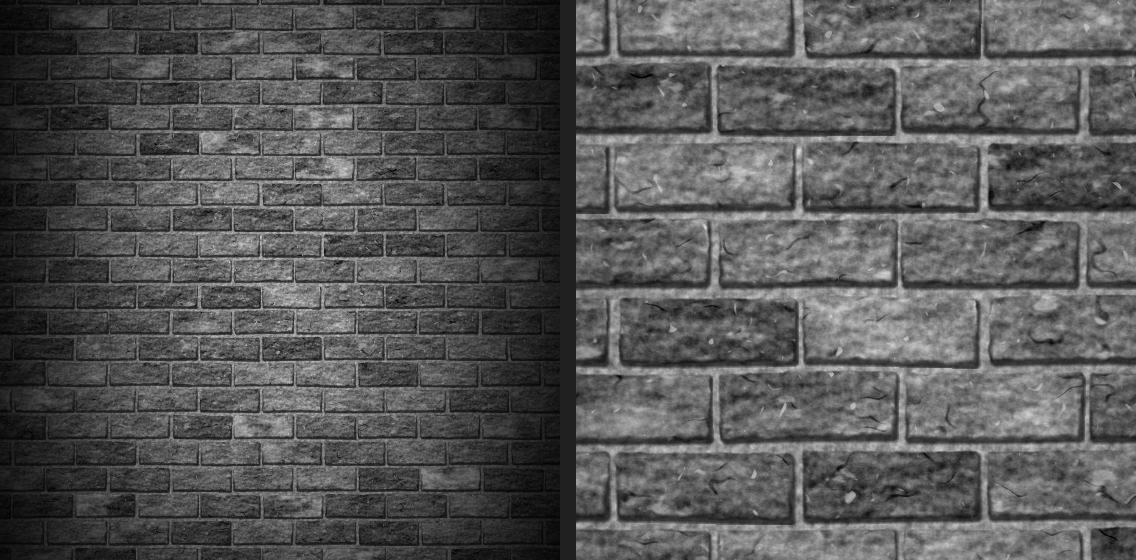
Left, the full canvas; right, a detail of the centre.
Write a WebGL 2 fragment shader that draws this texture.

```glsl
#version 300 es
precision highp float;
// Weathered grey brick wall in running bond, lit softly from the middle.
// Each brick is a rounded box with its own size, tone and lime stains;
// gradient noise gives the rough edges, embossed grain, cracks and specks.
uniform vec2 u_resolution;
out vec4 outColor;

const float ROW_PITCH = 0.046;
const float FIRST_JOINT = 0.0547;    // depth of the first bed joint from the top
const vec2 JOINT = vec2(0.0056, 0.0066);
const float CORNER = 0.0022;
const float BRICK_TONE = 0.305;
const float MORTAR_TONE = 0.42;
const float LIME_TONE = 0.68;

vec2 hash2(vec2 p) {
  vec3 q = fract(p.xyx * vec3(0.1031, 0.1030, 0.0973));
  q += dot(q, q.yzx + 33.33);
  return fract((q.xx + q.yz) * q.zy);
}

float gradientAt(vec2 cell, vec2 offset) {
  float angle = 6.28319 * hash2(cell).x;
  return dot(vec2(cos(angle), sin(angle)), offset);
}

// Gradient noise, about -0.7 to 0.7
float noise(vec2 p) {
  vec2 i = floor(p), f = fract(p);
  vec2 s = f * f * f * (f * (f * 6.0 - 15.0) + 10.0);
  vec2 e = vec2(1.0, 0.0);
  float low = mix(gradientAt(i, f), gradientAt(i + e, f - e), s.x);
  float high = mix(gradientAt(i + e.yx, f - e.yx), gradientAt(i + 1.0, f - 1.0), s.x);
  return mix(low, high, s.y);
}

float fbm(vec2 p) {
  float sum = 0.0, gain = 0.6;
  for (int i = 0; i < 4; i++) {
    sum += gain * noise(p);
    p = p * 2.03 + 17.7;
    gain *= 0.55;
  }
  return sum;
}

float roundBox(vec2 p, vec2 halfSize, float radius) {
  vec2 d = abs(p) - halfSize + radius;
  return length(max(d, 0.0)) + min(max(d.x, d.y), 0.0) - radius;
}

// Slope of the surface grain towards the light above
float emboss(vec2 p, vec2 scale, float reach) {
  vec2 shift = vec2(-0.5, 1.0) * reach;
  return fbm((p - shift) * scale) - fbm((p + shift) * scale);
}

// Finds the brick around p: its id, its pitch, and the position from its centre
vec2 locateBrick(vec2 p, out vec2 id, out vec2 pitch) {
  float depth = 1.0 - p.y;
  float s = (depth - FIRST_JOINT) / (20.0 * ROW_PITCH);
  float row = s * 20.0 + 0.72 * s * (1.0 - s);   // courses grow slightly downwards
  pitch = vec2(mix(0.1115, 0.109, p.y), ROW_PITCH);
  float start = mix(0.0286, 0.0885, mod(floor(row), 2.0)) - 0.008 * depth;
  float column = (p.x - start) / pitch.x;
  id = vec2(floor(column), floor(row)) + 40.0;
  return (vec2(fract(column), 1.0 - fract(row)) - 0.5) * pitch;
}

// Tone of one brick face with patches, grain, cracks, lime and specks
float brickFace(vec2 p, vec2 local, vec2 id) {
  vec2 variation = hash2(id + 7.0);
  float patches = fbm(p * vec2(20.0, 40.0) + id * 3.1);
  float tone = BRICK_TONE * mix(0.74, 1.25, variation.x) + 0.2 * patches;
  tone += 0.17 * fbm(p * 200.0);
  tone += 0.22 * emboss(p, vec2(60.0, 100.0), 0.0016);

  vec2 bent = p + 0.006 * vec2(noise(p * 90.0), noise(p * 90.0 + 40.0));
  float vein = abs(noise(bent * vec2(24.0, 60.0) + id * 5.3));
  float cracked = smoothstep(0.08, 0.35, noise(p * 44.0 + id));
  tone -= 0.14 * cracked * (1.0 - smoothstep(0.01, 0.06, vein));

  float side = (hash2(id + 3.0).x - 0.5) * local.x * 16.0;
  float stain = smoothstep(-0.3, 0.35, patches + side) * smoothstep(0.78, 0.97, variation.y);
  float scuff = smoothstep(0.22, 0.42, fbm(p * vec2(32.0, 56.0) + 91.0));
  float speck = smoothstep(0.40, 0.55, noise(bent * 150.0 + 31.0));
  tone = mix(tone, LIME_TONE + 0.4 * fbm(p * 110.0), 0.6 * stain);
  return mix(tone, LIME_TONE, max(0.42 * scuff, 0.5 * speck));
}

// Brightness falling off to the sides and corners
float vignette(vec2 p) {
  vec2 q = (p - 0.5) * (p - 0.5);
  return 1.45 * exp(-3.6 * q.x - 12.0 * q.x * q.x - 1.7 * q.y - 2.5 * q.y * q.y);
}

void main() {
  vec2 p = gl_FragCoord.xy / u_resolution;
  float blur = max(0.0010, 0.8 / min(u_resolution.x, u_resolution.y));

  // Uneven courses and hand-laid bricks
  vec2 id, pitch;
  vec2 wobble = 0.0022 * vec2(noise(p * 17.0), noise(p * vec2(9.0, 24.0) + 50.0));
  vec2 local = locateBrick(p + wobble, id, pitch);
  vec2 jitter = hash2(id) - 0.5;
  vec2 halfSize = 0.5 * (pitch - JOINT) - 0.0012 * abs(jitter.yx);
  vec2 q = local - jitter * vec2(0.0028, 0.0014);
  q.y -= q.x * 0.025 * jitter.y;
  float edge = roundBox(q, halfSize, CORNER) + 0.0028 * fbm(p * 75.0);

  // Mortar, shaded just below and to the right of each brick
  float mortar = MORTAR_TONE + 0.22 * fbm(p * 150.0) + 0.2 * emboss(p, vec2(120.0), 0.0012);
  float shadow = roundBox(q - vec2(0.0010, -0.0016), halfSize, CORNER);
  mortar *= mix(0.35, 1.0, smoothstep(-0.0005, 0.0024, shadow));

  // Brick face with a dark lower arris and a worn, lighter upper one
  float rim = smoothstep(-0.0034, -0.0004, edge);
  float lower = 1.0 - smoothstep(-0.6, 0.4, q.y / halfSize.y);
  float worn = 0.35 * smoothstep(-0.2, 0.4, noise(p * vec2(40.0, 20.0)));
  float face = brickFace(p, local, id) * (1.0 + rim * mix(worn - 0.12, -0.55, lower));
  float tone = mix(face, mortar, smoothstep(-blur, blur, edge));
  outColor = vec4(vec3(clamp(tone * vignette(p), 0.0, 1.0)), 1.0);
}
```
